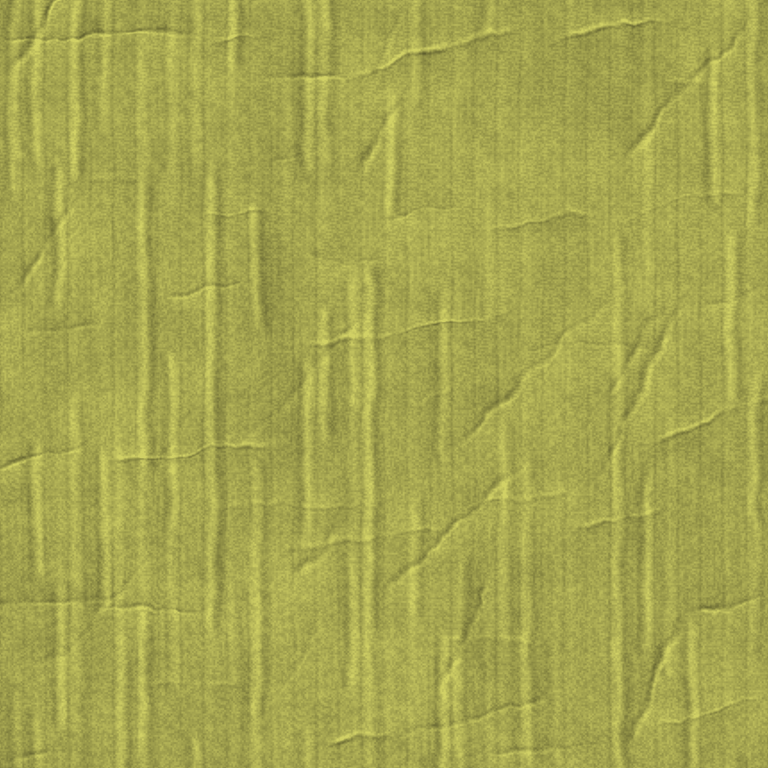
A Shadertoy shader for this texture:

```glsl
// Crumpled corrugated cardboard in olive green: upright flutes with thin seams,
// crushed flute segments, scattered tilted creases and a fine paper grain.
// Every layer adds a signed light value to one tone, which scales the paper hue.

const vec3 PAPER_HUE = vec3(1.0, 1.0, 0.485);
const float BASE_TONE = 0.648;
const float FLUTES = 34.0;            // flutes across the canvas
const float SEAM_DEPTH = 0.055;
const float CRUSH_LIGHT = 0.105;
const float GRAIN = 0.13;
const float MOTTLE = 0.05;
const float FLAT_GRID = 6.0;          // near-level creases per side
const float SLANT_GRID = 4.0;         // steep creases per side
const float FLAT_LIGHT = 0.15;
const float SLANT_LIGHT = 0.14;

float hash(vec2 p) {
    return fract(sin(dot(p, vec2(127.1, 311.7))) * 43758.5453);
}

float noise(vec2 p) {
    vec2 cell = floor(p), f = fract(p);
    f = f * f * (3.0 - 2.0 * f);
    return mix(mix(hash(cell), hash(cell + vec2(1, 0)), f.x),
               mix(hash(cell + vec2(0, 1)), hash(cell + vec2(1, 1)), f.x), f.y);
}

float bump(float x, float width) {
    return exp(-x * x / (width * width));
}

// Random value per flute that holds for a stretch, then changes abruptly
float segmentValue(float flute, float y) {
    float t = y * mix(3.0, 6.5, hash(vec2(flute, 3.0))) + 9.0 * hash(vec2(flute, 7.0));
    float k = floor(t);
    return mix(hash(vec2(flute, k + 20.0)), hash(vec2(flute, k + 21.0)),
               smoothstep(0.82, 1.0, fract(t)));
}

float fluteLight(vec2 uv) {
    float x = uv.x * FLUTES + 0.14 * (noise(uv * vec2(3.0, 14.0)) - 0.5);
    float flute = floor(x);
    float u = x - flute;

    // Thin dark seam with a faint lit lip, fading in and out along its length
    float seamFade = mix(0.25, 1.0, noise(vec2(floor(x + 0.5) * 5.3, uv.y * 9.0)));
    float seam = -SEAM_DEPTH * seamFade * bump(u - floor(u + 0.5), 0.075);
    seam += 0.3 * SEAM_DEPTH * bump(u - 0.18, 0.12);

    // Crushed segments: a lit ridge beside a shaded trough
    float value = segmentValue(flute, uv.y);
    float strength = 0.08 + 0.92 * smoothstep(0.45, 0.95, value);
    float wobble = 0.22 * (noise(vec2(flute * 3.7, uv.y * 26.0)) - 0.5);
    float side = hash(vec2(flute, 41.0)) < 0.7 ? 1.0 : -1.0;
    float v = (u - 0.5) * side + wobble;
    float ridge = bump(v - 0.17, 0.19) - 0.85 * bump(v + 0.21, 0.18);
    float window = smoothstep(0.0, 0.12, u) * smoothstep(1.0, 0.88, u);

    // Slight tone step from one flute to the next
    float step_ = 0.026 * (segmentValue(flute + 90.0, uv.y) - 0.5);
    return seam + step_ + CRUSH_LIGHT * strength * ridge * window;
}

// A jagged fold: sharp light and dark lines flanked by soft facets
float crease(vec2 p, float angle, float reach, float width, float seed) {
    float c = cos(angle), s = sin(angle);
    p = vec2(c * p.x + s * p.y, c * p.y - s * p.x);
    float along = p.x / reach;
    if (abs(along) > 1.0 || abs(p.y) > 0.09) return 0.0;
    float d = p.y + 0.012 * (noise(vec2(p.x * 28.0, seed)) - 0.5)
                  + 0.004 * (noise(vec2(p.x * 90.0, seed + 5.0)) - 0.5)
                  + 0.010 * along * along * (hash(vec2(seed, 2.0)) - 0.5);
    float w = width * mix(0.6, 1.4, noise(vec2(p.x * 22.0, seed + 9.0)));
    float fade = smoothstep(1.0, 0.45, abs(along));
    fade *= mix(0.25, 1.15, noise(vec2(p.x * 38.0, seed + 13.0)));
    float fold = bump(d - w * 0.8, w) - 0.9 * bump(d + w * 0.9, w * 0.8);
    float facet = bump(d - w * 4.0, w * 3.0) - bump(d + w * 4.0, w * 3.0);
    return fade * (fold + 0.16 * facet);
}

// Jittered grid of creases; a steep one tilts about the given angle
float creaseField(vec2 uv, float grid, float angle, float spread, float width, float salt) {
    float light = 0.0;
    for (float j = 0.0; j < grid; j++) {
        for (float i = 0.0; i < grid; i++) {
            float seed = salt + i + j * grid;
            vec2 jitter = vec2(hash(vec2(seed, 11.0)), hash(vec2(seed, 17.0)));
            vec2 center = (vec2(i, j) + jitter) / grid;
            float tilt = angle + spread * (hash(vec2(seed, 23.0)) - 0.5);
            float reach = mix(0.05, 0.17, pow(hash(vec2(seed, 29.0)), 1.5));
            float power = mix(0.25, 1.15, hash(vec2(seed, 31.0)));
            float side = angle < 0.4 && hash(vec2(seed, 37.0)) < 0.6 ? 1.0 : -1.0;
            light += side * power * crease(uv - center, tilt, reach, width, seed);
        }
    }
    return light;
}

void mainImage(out vec4 fragColor, in vec2 fragCoord) {
    vec2 uv = fragCoord / iResolution.y;

    float tone = BASE_TONE + fluteLight(uv);
    tone += FLAT_LIGHT * creaseField(uv, FLAT_GRID, 0.12, 0.4, 0.0029, 100.0);
    tone += SLANT_LIGHT * creaseField(uv, SLANT_GRID, 0.95, 0.5, 0.0042, 200.0);

    // Soft dents and paper grain
    tone += MOTTLE * (noise(uv * vec2(11.0, 9.0)) + noise(uv * 31.0) - 1.0);
    tone += GRAIN * (noise(uv * 430.0) - 0.5) + 0.4 * GRAIN * (noise(uv * 190.0) - 0.5);

    fragColor = vec4(PAPER_HUE * clamp(tone, 0.36, 0.82), 1.0);
}
```
